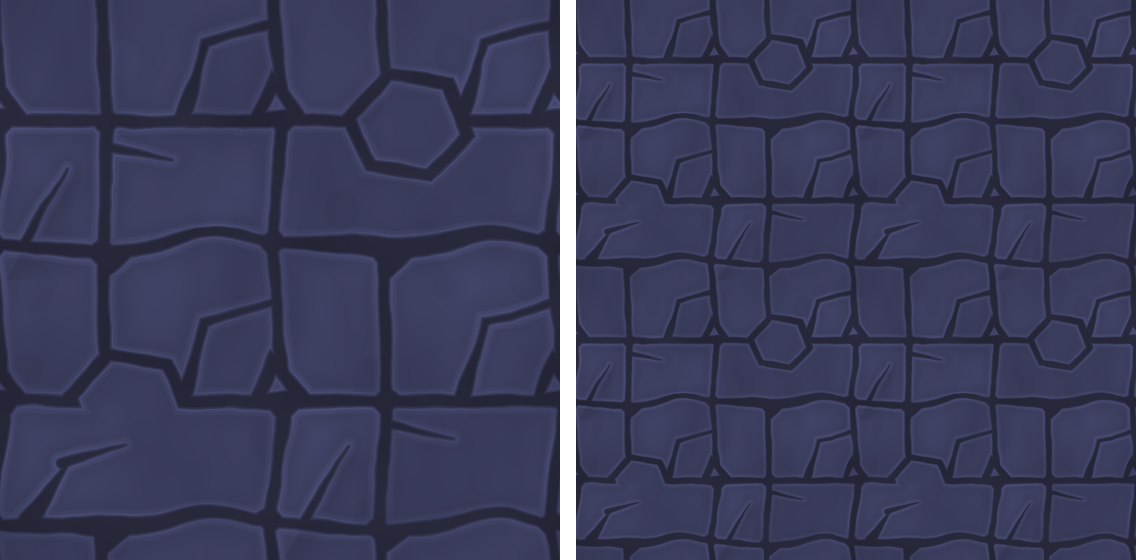
Left: one tile. Right: repeated 2 by 2.
Write a Shadertoy shader that draws this texture.

```glsl
// Painted blue-violet flagstones: a wrapping grid of leaning quads, some merged,
// split or pierced by a six-sided keystone. The distance to the nearest joint
// drives the dark grout, bevel highlights and soft painted stone faces.

float hash(vec2 cell) {
    uvec2 u = uvec2(ivec2(cell)) * uvec2(1597334677u, 3812015801u);
    uint h = (u.x ^ u.y) * 1597334677u;
    h = (h ^ (h >> 15u)) * 2246822519u;
    return float((h ^ (h >> 13u)) & 65535u) / 65535.0;
}

// Value noise with a whole number of cells per canvas
float noise(vec2 p, vec2 cells) {
    p *= cells;
    vec2 i = floor(p), f = p - i;
    f = f * f * (3.0 - 2.0 * f);
    vec2 a = mod(i, cells), b = mod(i + 1.0, cells);
    return mix(mix(hash(a), hash(vec2(b.x, a.y)), f.x),
               mix(hash(vec2(a.x, b.y)), hash(b), f.x), f.y);
}

// Signed distance to a line, positive on its clockwise inner side
float side(vec2 p, vec2 a, vec2 b) {
    vec2 e = normalize(b - a);
    return e.x * (p.y - a.y) - e.y * (p.x - a.x);
}

float polygon(vec2 p, int sides, float radius, float turn) {
    float d = -1.0;
    for (int k = 0; k < sides; k++) {
        float a = turn + 6.28319 * float(k) / float(sides);
        d = max(d, dot(p, vec2(cos(a), sin(a))) - radius);
    }
    return d;
}

float wedge(vec2 p, vec2 a, vec2 b, float width) {
    vec2 e = b - a;
    float h = clamp(dot(p - a, e) / dot(e, e), 0.0, 1.0);
    return length(p - a - e * h) - width * (1.0 - h);
}

// Shared stone corners: two columns and two rows per half canvas
vec2 corner(vec2 id) {
    vec2 block = floor(id / 2.0), odd = id - 2.0 * block, wrapped = mod(id, 4.0);
    vec2 jitter = vec2(hash(wrapped + 11.0), hash(wrapped + 37.0)) - 0.5;
    float x = mix(mix(-0.018, 0.006, odd.y), mix(0.182, 0.191, odd.y), odd.x);
    float y = mix(mix(-0.066, -0.05, odd.x), 0.217, odd.y);
    return block * 0.5 + vec2(x, y) + 0.006 * jitter;
}

// Distance inward from the outline of one chamfered stone
float stone(vec2 p, vec2 id) {
    vec2 block = floor(id / 2.0), odd = id - 2.0 * block;
    bool merged = odd.y > 0.5 && mod(block.x + block.y, 2.0) > 0.5;
    if (merged && odd.x > 0.5) return -1.0;
    float span = merged ? 2.0 : 1.0;
    vec2 tl = corner(id), tr = corner(id + vec2(span, 0));
    vec2 bl = corner(id + vec2(0, 1)), br = corner(id + vec2(span, 1));
    float top = side(p, tl, tr), left = side(p, bl, tl);
    float a = min(left, side(p, tr, br)), b = min(top, side(p, br, bl));
    float d = min(min(a, b), (a + b) * 0.707 - 0.006 - 0.008 * hash(mod(id, 4.0)));
    if (odd.x > 0.5 && odd.y < 0.5) {
        // Broad shoulder, and a smaller stone split off the lower right
        d = min(d, (left + top * 1.2) * 0.65 - 0.03);
        vec2 q = p - block * 0.5;
        float cut = min(side(q, vec2(0.367, 0.075), vec2(0.485, 0.042)),
                        side(q, vec2(0.325, 0.21), vec2(0.367, 0.075)));
        d = min(d, abs(cut) + 0.003 - 0.006 * smoothstep(0.1, 0.2, q.y));
    }
    return d;
}

void mainImage(out vec4 fragColor, in vec2 fragCoord) {
    vec2 uv = fragCoord / iResolution.xy;
    uv.y = 1.0 - uv.y;
    float wash = noise(uv, vec2(7, 6)), grain = noise(uv, vec2(26, 9));

    // Hand-drawn wobble and an arch over the wide stones
    vec2 p = uv + 0.007 * (vec2(noise(uv, vec2(13)), noise(uv + 0.37, vec2(14))) - 0.5);
    p += 0.002 * (vec2(noise(uv, vec2(44)), noise(uv + 0.61, vec2(46))) - 0.5);
    vec2 arch = p - vec2(0.378, 0.434);
    arch -= 0.5 * round(arch * 2.0);
    p.y += 0.026 * exp(-dot(arch * arch, vec2(180, 220)));

    // Stone that holds this point
    vec2 block = floor(p * 2.0), q = p - block * 0.5, id = block * 2.0;
    float d = -1.0;
    for (int j = 0; j < 3; j++)
        for (int i = -2; i < 3; i++) {
            vec2 cell = block * 2.0 + vec2(i, j);
            float s = stone(p, cell);
            if (s > d) { d = s; id = cell; }
        }

    // Keystones: one set in its own joint, one fused with the stone below
    bool special = mod(block.x + block.y, 2.0) > 0.5;
    bool fused = special && mod(block.y, 2.0) > 0.5;
    if (special) {
        float key = polygon((q - vec2(0.23, 0.224)) * vec2(1, 1.12), 6, 0.091, -0.35);
        bool lower = mod(id.y, 2.0) > 0.5;
        d = max(fused && lower ? d : min(d, key - 0.003), -key);
        if (key < 0.0) id = block * 2.0 + vec2(0, fused ? 1 : 3);
    }

    // Pebble where four stones meet
    vec2 e = p - vec2(0.493, 0.187);
    e -= 0.5 * round(e * 2.0);
    float pebble = polygon(e, 3, 0.022, 1.45);
    d = max(min(d, pebble), -pebble);

    // Grout width and tapering cracks
    float m = d - 0.0088 - 0.004 * (noise(uv, vec2(17)) - 0.5);
    float facet = 0.0;
    if (fused) {
        m = min(m, wedge(q, vec2(0.05, 0.43), vec2(0.125, 0.325), 0.016));
        m = min(m, wedge(q, vec2(0.11, 0.33), vec2(0.225, 0.294), 0.008));
    } else if (!special) {
        vec2 foot = vec2(0.046, 0.43), tip = vec2(0.12, 0.3);
        m = min(m, wedge(q, foot, tip, 0.007));
        m = min(m, wedge(q, vec2(0.2, 0.262), vec2(0.31, 0.285), 0.006));
        float s = side(q, foot, tip);
        facet = smoothstep(0.0, 0.004, s) * smoothstep(0.09, 0.0, s) * smoothstep(0.27, 0.34, q.y);
    }

    // Soft round stains
    float stain = 0.0;
    for (int k = 0; k < 9; k++) {
        vec2 cell = floor(uv * 7.0) + vec2(k % 3, k / 3) - 1.0, w = mod(cell, 7.0);
        vec2 centre = (cell + 0.25 + 0.5 * vec2(hash(w + 50.0), hash(w + 70.0))) / 7.0;
        float r = 0.022 + 0.02 * hash(w + 90.0);
        stain += (hash(w + 30.0) - 0.6) * smoothstep(r + 0.006, r - 0.006, length((uv - centre) * vec2(1, 0.85)));
    }

    // Painted face, bevel band and rim light
    float tone = 1.0 + 0.13 * (wash - 0.5) + 0.05 * (grain - 0.5) + 0.08 * stain - 0.1 * facet;
    tone += 0.05 * (hash(mod(id, 4.0) + 20.0) - 0.5);
    float band = smoothstep(0.012, 0.016, m);
    tone += 0.045 * (1.0 - band) - 0.07 * band * smoothstep(0.05, 0.014, m) * wash;
    vec3 face = vec3(0.236, 0.243, 0.372) * tone;
    float rim = smoothstep(0.002, 0.005, m) * smoothstep(0.010, 0.005, m);
    face += vec3(0.04, 0.042, 0.06) * rim * (0.25 + 0.75 * noise(uv, vec2(10, 11)));

    float blur = max(0.0016, 0.8 / iResolution.y);
    vec3 grout = mix(vec3(0.137, 0.14, 0.205), vec3(0.162, 0.165, 0.24), noise(uv, vec2(9)));
    vec3 colour = mix(vec3(0.19, 0.197, 0.3), face, smoothstep(0.001, 0.005, m));
    fragColor = vec4(mix(grout, colour, smoothstep(-blur, blur, m)), 1.0);
}
```
